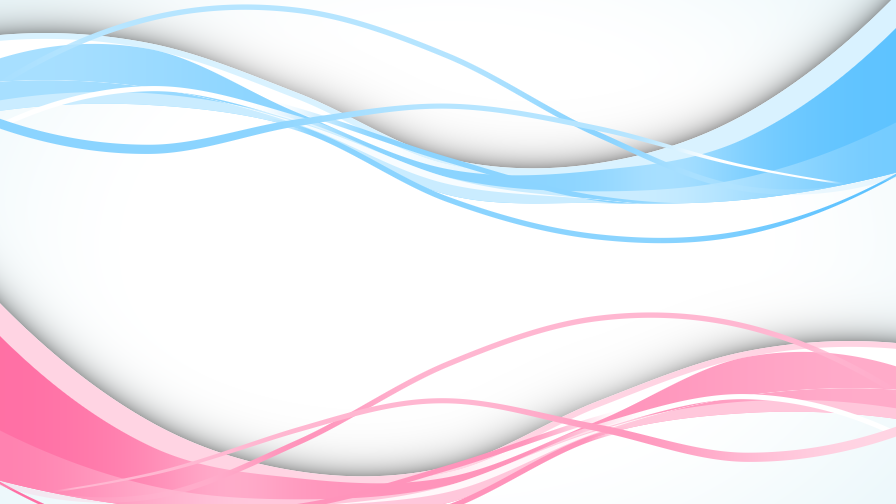
This background is drawn by a WebGL 1 fragment shader. Its source:

```glsl
precision highp float;
// Two mirrored flowing ribbons, blue above and pink below, on a softly shaded white ground.

uniform vec2 u_resolution;

#define GRID vec2(768.0, 432.0)
#define KNOT_STEP 128.0
#define PINK_DROP 264.0
#define SHADOW_REACH 11.0
#define SHADOW_STRENGTH 0.36
#define BLUE_DEEP vec3(0.36, 0.76, 1.0)
#define BLUE_PALE vec3(0.85, 0.95, 1.0)
#define PINK_DEEP vec3(1.0, 0.43, 0.64)
#define PINK_PALE vec3(1.0, 0.83, 0.89)
#define EDGE_TINT vec3(0.91, 0.965, 0.98)
#define WHITE vec3(1.0)

// Cubic interpolation weight of a knot at distance t
float weight(float t) {
  t = abs(t);
  if (t < 1.0) return (1.5 * t - 2.5) * t * t + 1.0;
  if (t < 2.0) return ((2.5 - 0.5 * t) * t - 4.0) * t + 2.0;
  return 0.0;
}

// Height of a smooth curve through seven evenly spaced knots
float curve(float x, vec4 a, vec3 b) {
  float t = x / KNOT_STEP;
  float before = 3.0 * (a.x - a.y) + a.z;
  float after = 3.0 * (b.z - b.y) + b.x;
  vec4 wa = vec4(weight(t), weight(t - 1.0), weight(t - 2.0), weight(t - 3.0));
  vec3 wb = vec3(weight(t - 4.0), weight(t - 5.0), weight(t - 6.0));
  return dot(a, wa) + dot(b, wb)
       + before * weight(t + 1.0) + after * weight(t - 7.0);
}

// Approximate signed distance to the curve, positive below it
float side(vec2 p, vec4 a, vec3 b) {
  float y = curve(p.x, a, b);
  float slope = curve(p.x + 1.0, a, b) - y;
  return (p.y - y) / sqrt(1.0 + slope * slope);
}

// Antialiased coverage of a positive distance
float cover(float d) {
  return clamp(d * u_resolution.x / GRID.x + 0.5, 0.0, 1.0);
}

float stroke(float d, float halfWidth) {
  return cover(halfWidth - abs(d));
}

float bump(float x, float center, float spread) {
  float t = (x - center) / spread;
  return exp(-t * t);
}

vec3 drawWave(vec3 col, vec2 p, vec3 deep, vec3 pale, float lift) {
  float x = p.x;
  float right = smoothstep(540.0, 768.0, x);
  float left = 1.0 - smoothstep(20.0, 260.0, x);
  vec3 mid = mix(pale, deep, 0.62);
  vec3 light = mix(pale, deep, 0.28);

  // Ribbon edges
  float rim = side(p, vec4(30, 37, 80, 136), vec3(140, 97, -4));
  float body = side(p, vec4(50, 42, 97, 145), vec3(146, 118, 24));
  float fold = side(p, vec4(86, 80, 103, 152), vec3(164, 152, 105));
  float base = side(p, vec4(95, 90, 110, 167), vec3(174, 171, 148));
  float inside = cover(-base);

  // Shadow above the ribbon
  float shade = SHADOW_STRENGTH * (1.0 - 0.35 * bump(x, 240.0, 90.0));
  col *= 1.0 - shade * exp(-max(-rim, 0.0) / SHADOW_REACH) * cover(-rim);

  // Rim stripe, body and lower fold
  vec3 stripe = mix(WHITE, pale, max(cover(5.0 - rim), smoothstep(300.0, 460.0, x)));
  col = mix(col, stripe, cover(rim) * inside);
  float tone = 0.62 + 0.36 * right - 0.22 * left - 0.24 * bump(x, 575.0, 55.0);
  vec3 bodyColor = mix(pale, deep, tone);
  col = mix(col, bodyColor, cover(body) * inside);
  vec3 foldColor = mix(mix(pale, deep, 0.12), mix(pale, deep, 0.8), right);
  col = mix(col, foldColor, cover(fold) * inside);

  // Inner streaks
  float streak = side(p, vec4(60, 62, 95, 137), vec3(170, 175, 150));
  float span = smoothstep(230.0, 330.0, x) * (1.0 - smoothstep(520.0, 640.0, x));
  col = mix(col, mid, stroke(streak, 2.2) * span * inside);
  float gleam = side(p, vec4(70, 75, 106, 155), vec3(171, 180, 170));
  col = mix(col, WHITE, stroke(gleam, 3.0 * bump(x, 355.0, 85.0)) * 0.85 * inside);
  float crest = side(p, vec4(108, 76, 102, 150), vec3(170, 180, 180));
  col = mix(col, WHITE, stroke(crest, 2.2) * (1.0 - smoothstep(210.0, 320.0, x)));

  // Lower sweeping line
  float sweep = side(p, vec4(80, 90, 110, 171), vec3(203, 199, 150));
  float sweepWidth = mix(2.3, 1.0, smoothstep(600.0, 768.0, x));
  col = mix(col, mix(mid, deep, right), stroke(sweep, sweepWidth) * smoothstep(225.0, 270.0, x));

  // High arc, fading out over the ribbon
  float arc = side(p, vec4(72, 16, 9, 48), vec3(115, 162, 150));
  vec3 arcColor = mix(light, mid, bump(x, 510.0, 70.0));
  float arcFade = smoothstep(-20.0, 90.0, x) * (1.0 - 0.75 * smoothstep(540.0, 680.0, x));
  col = mix(col, arcColor, stroke(arc, 2.3) * arcFade);

  // Looping line that tapers to white
  vec2 q = p + vec2(0.0, lift * bump(x, 410.0, 120.0));
  float loopLine = side(q, vec4(106, 128, 105, 91), vec3(110, 143, 163));
  float loopWidth = mix(4.0, 2.2, smoothstep(100.0, 380.0, x));
  loopWidth = mix(loopWidth, 0.8, smoothstep(480.0, 720.0, x));
  vec3 loopColor = mix(mid, light, smoothstep(200.0, 380.0, x));
  loopColor = mix(loopColor, WHITE, smoothstep(540.0, 620.0, x) * (1.0 - step(1.0, lift)));
  loopColor = mix(loopColor, pale, left * step(1.0, lift));
  return mix(col, loopColor, stroke(loopLine, loopWidth) * (1.0 - smoothstep(700.0, 725.0, x)));
}

void main() {
  vec2 uv = gl_FragCoord.xy / u_resolution;
  vec2 p = vec2(uv.x, 1.0 - uv.y) * GRID;
  vec3 col = mix(WHITE, EDGE_TINT, smoothstep(0.33, 0.75, length((uv - 0.5) * vec2(1.0, 0.8))));
  col = drawWave(col, p, BLUE_DEEP, BLUE_PALE, 0.0);
  vec2 mirrored = vec2(GRID.x - p.x, p.y - PINK_DROP);
  col = drawWave(col, mirrored, PINK_DEEP, PINK_PALE, 12.0);
  gl_FragColor = vec4(col, 1.0);
}
```
